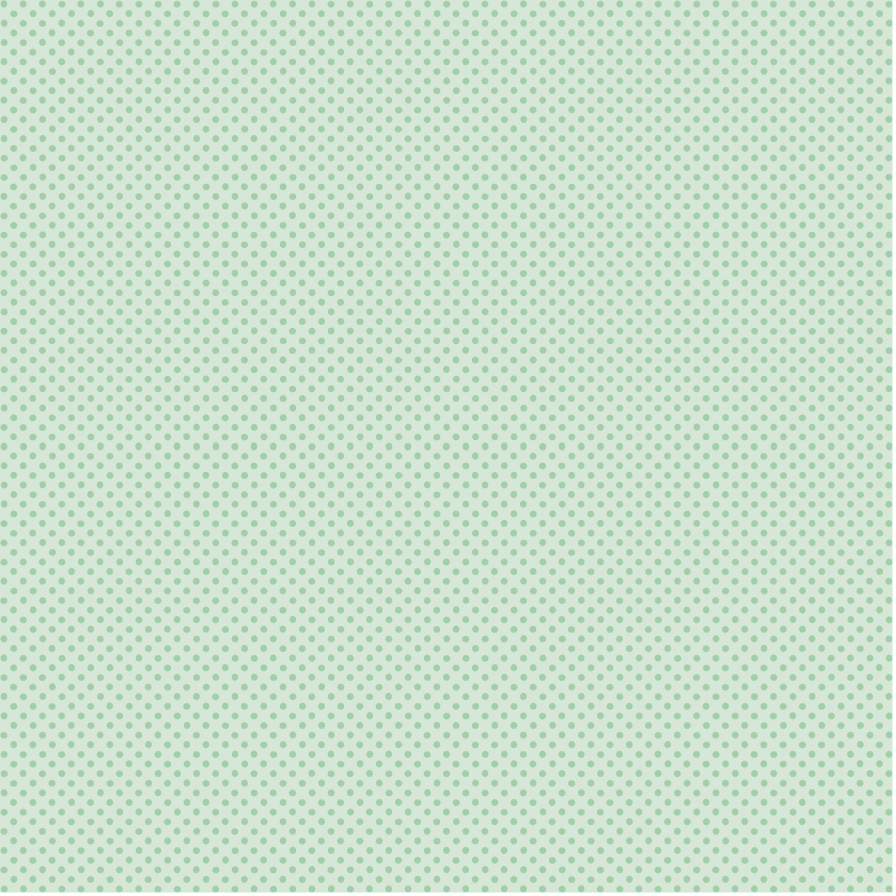
Write a Shadertoy shader that draws this pattern.

```glsl
// Small green polka dots staggered on a pale mint ground, with a thin white
// margin on the right and lower sides. The nearest dot of a checkerboard lattice
// is found by rounding, then drawn as a slightly uneven disc by its distance.

const vec3 MINT  = vec3(0.843, 0.905, 0.843);
const vec3 GREEN = vec3(0.630, 0.810, 0.665);
const vec3 WHITE = vec3(0.990, 1.000, 0.990);

const float UNIT   = 1.0 / 768.0;    // fine unit of the canvas side
const float PITCH  = 8.245 * UNIT;   // half the spacing of dots in a row
const float OFFSET = 3.5 * UNIT;     // centre of the first dot
const float RADIUS = 2.93 * UNIT;
const float PRINTED = 765.0 * UNIT;  // extent of the ground
const vec2  SEAM = vec2(41.0, 46.0); // column and row with altered dots

vec2 hash22(vec2 p) {
    vec3 q = fract(p.xyx * vec3(0.1031, 0.1030, 0.0973));
    q += dot(q, q.yzx + 33.33);
    return fract((q.xx + q.yz) * q.zy);
}

// Index of the closest lattice point whose column and row share parity
vec2 nearestDot(vec2 g) {
    vec2 evenId = 2.0 * floor(g * 0.5 + 0.5);
    vec2 oddId = 2.0 * floor(g * 0.5) + 1.0;
    return distance(g, evenId) < distance(g, oddId) ? evenId : oddId;
}

// Signed distance to one dot, with small wear and the seam variations
float dotDistance(vec2 p, vec2 id) {
    vec2 wear = hash22(id) - 0.5;
    vec2 d = p - OFFSET - id * PITCH - wear * 0.4 * UNIT;
    vec2 stretch = 1.0 + vec2(wear.y, -wear.y) * 0.08;
    if (id.y == SEAM.y) stretch.y *= 1.13;
    float shape = length(d / stretch) - RADIUS;
    if (id.x == SEAM.x) {
        float tip = length(d - vec2(2.5 * UNIT, 0.0)) - 1.0 * UNIT;
        shape = min(shape, tip);
    }
    return shape;
}

float coverage(float dist, float softness) {
    return 1.0 - smoothstep(-softness, softness, dist);
}

void mainImage(out vec4 fragColor, in vec2 fragCoord) {
    // Measure from the upper left corner
    vec2 p = fragCoord / iResolution.xy;
    p.y = 1.0 - p.y;
    float softness = max(0.75 / iResolution.y, 0.6 * UNIT);

    // Dots over the ground
    vec2 id = nearestDot((p - OFFSET) / PITCH);
    vec3 color = mix(MINT, GREEN, coverage(dotDistance(p, id), softness));

    // White margin
    float ground = coverage(max(p.x, p.y) - PRINTED, softness);
    fragColor = vec4(mix(WHITE, color, ground), 1.0);
}
```
